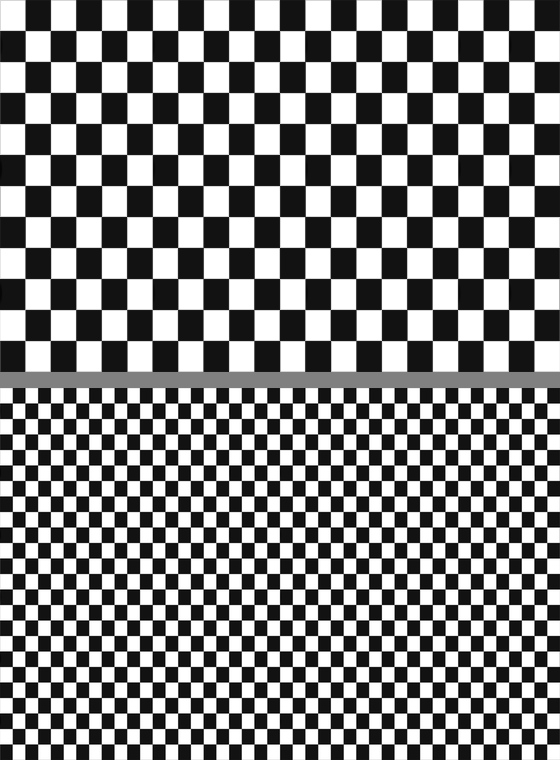
Top, the tile; bottom, the same tile 2 across and 2 down.
Give the GLSL for this pattern, as a Shadertoy shader.

```glsl
const vec2 CELLS = vec2(22.0, 12.0);        // squares across and down
const vec3 INK = vec3(0.071);
const vec3 PAPER = vec3(1.0);
const vec3 DEEP_INK = vec3(0.02);           // rims and worn nicks
const float EDGE_SOFTNESS = 0.0022;         // lengths in canvas heights
const float INK_SPREAD = 0.0003;
const float EDGE_JITTER = 0.0012;
const float RIM_WIDTH = 0.0045;
const float RIM_STRENGTH = 0.5;
const vec2 NICK_PERIOD = vec2(6.0, 4.0);    // squares between nicks
const float NICK_ROW = 2.0;
const float EXTRA_NICK_COLUMN = 20.0;
const vec2 NICK_RADIUS = vec2(0.09, 0.30);  // in squares
const float NICK_HEIGHT = 0.54;

float hash(vec2 p) {
    vec3 q = fract(vec3(p.xyx) * 0.1031);
    q += dot(q, q.yzx + 33.33);
    return fract((q.x + q.y) * q.z);
}

// Dark lens against the left side of a square
float nickMask(vec2 id, vec2 local, float pixelInCell) {
    bool inColumn = mod(id.x, NICK_PERIOD.x) < 0.5 || abs(id.x - EXTRA_NICK_COLUMN) < 0.5;
    bool inRow = abs(mod(id.y, NICK_PERIOD.y) - NICK_ROW) < 0.5;
    if (!inColumn || !inRow) return 0.0;
    float radius = length((local - vec2(0.0, NICK_HEIGHT)) / NICK_RADIUS);
    float blur = pixelInCell / NICK_RADIUS.x;
    float strength = mix(0.7, 1.0, hash(id + 7.0));
    return strength * (1.0 - smoothstep(1.0 - blur, 1.0 + blur, radius));
}

void mainImage(out vec4 fragColor, in vec2 fragCoord) {
    vec2 cellSize = vec2(iResolution.x / iResolution.y, 1.0) / CELLS;
    float pixel = 1.0 / iResolution.y;
    vec2 grid = fragCoord / iResolution.xy * CELLS;

    // Slight shift of each upright edge, wrapped across the canvas
    vec2 edgeId = mod(vec2(floor(grid.x + 0.5), floor(grid.y)), CELLS);
    grid.x += (hash(edgeId) - 0.5) * EDGE_JITTER / cellSize.x;

    vec2 id = mod(floor(grid), CELLS);
    vec2 local = fract(grid);
    vec2 edge = min(local, 1.0 - local) * cellSize;

    // Signed distance: positive in paper, negative in ink
    float side = mod(id.x + id.y, 2.0) * 2.0 - 1.0;
    float dist = side * min(edge.x, edge.y) - INK_SPREAD;
    float blur = max(EDGE_SOFTNESS, 0.75 * pixel);
    float paper = smoothstep(-blur, blur, dist);

    // Dark upper and lower rims, and worn nicks in the ink
    float rim = RIM_STRENGTH * (1.0 - smoothstep(0.0, RIM_WIDTH, edge.y));
    float nick = nickMask(id, local, pixel / cellSize.x);
    vec3 ink = mix(INK, DEEP_INK, max(rim, nick));

    fragColor = vec4(mix(ink, PAPER, paper), 1.0);
}
```
